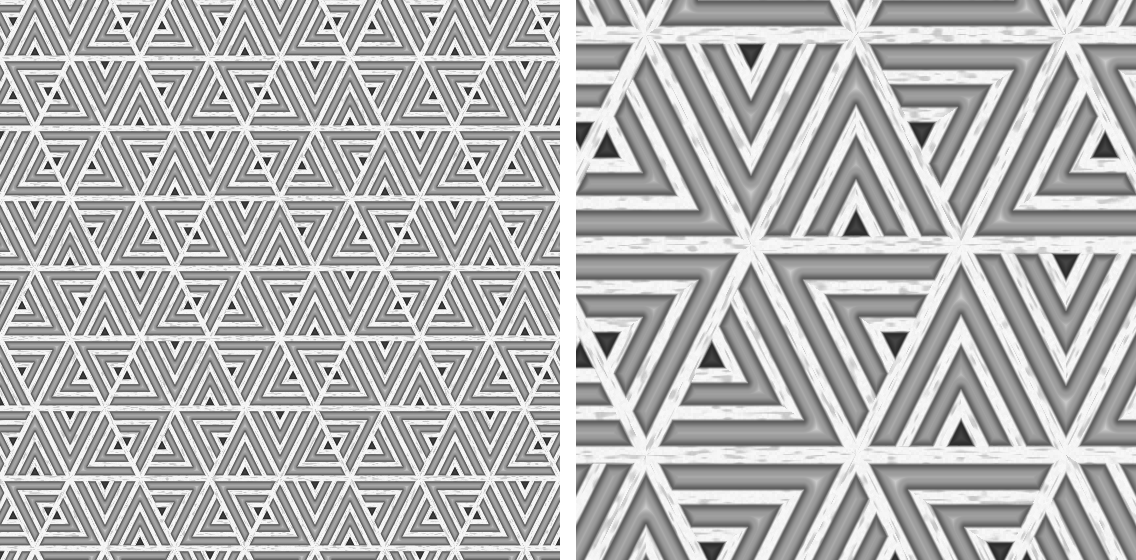
Left, the full canvas; right, a detail of the centre.
Reproduce this pattern procedurally as a three.js fragment shader.

```glsl
// Lattice of white wooden slats: eight rows of triangles, eight to a row, each filled
// with two nested chevrons that open toward one of its edges. Barycentric distances
// give the slats, the soft shadow in the grey channels and the direction of the grain.
varying vec2 vUv;

float hash(vec2 p) {
  p = fract(p * vec2(0.1031, 0.1137));
  p += dot(p, p.yx + 33.33);
  return fract((p.x + p.y) * p.x * 17.0);
}

float noise(vec2 p) {
  vec2 i = floor(p), f = fract(p);
  f = f * f * (3.0 - 2.0 * f);
  return mix(mix(hash(i), hash(i + vec2(1.0, 0.0)), f.x),
             mix(hash(i + vec2(0.0, 1.0)), hash(i + 1.0), f.x), f.y);
}

// Signed distance to a mitred band; near and far are the distances to its two sides.
float chevron(float near, float far, float outer, float inner) {
  if (near < outer) {
    float along = (far - outer + 0.5 * (near - outer)) / 0.866;
    return length(vec2(outer - near, min(along, 0.0)));
  }
  return near - inner > outer - near ? near - inner : outer - near;
}

void main() {
  // Rows: every other one is mirrored, and each is shifted by half a triangle.
  vec2 p = vUv * 8.0 - vec2(0.0, 1.0 / 6.0);
  float row = floor(p.y);
  float y = p.y - row;
  float mirrored = mod(row, 2.0);
  float x = (p.x + 1.5 + mirrored - 0.5 * row) * (1.0 - 2.0 * mirrored);

  // Triangle under the point, measured from its apex.
  float column = floor(x + 0.5);
  bool pointsDown = abs(x - column) * 2.0 < y;
  if (!pointsDown) column = floor(x);
  float offset = x - column - (pointsDown ? 0.0 : 0.5);
  float height = pointsDown ? y : 1.0 - y;
  float base = 1.0 - height;
  float left = 0.5 * height + offset;
  float right = 0.5 * height - offset;

  // Distances to the three edges, the open one first.
  float turn = mod(column, 3.0);
  vec3 edges = vec3(base, left, right);
  if (turn > 0.5) {
    bool opensLeft = (turn < 1.5) == pointsDown;
    edges = opensLeft ? vec3(left, right, base) : vec3(right, base, left);
  }
  float near = min(edges.y, edges.z);
  float far = max(edges.y, edges.z);

  // Slats: the frame and two chevrons.
  float slat = min(edges.x, near) - 0.042;
  slat = min(slat, chevron(near, far, 0.167, 0.235));
  slat = min(slat, chevron(near, far, 0.345, 0.415));

  // Recessed channels, darkest beside the slats and lightest at the bends.
  float channel = 0.34 + 0.27 * smoothstep(0.0, 0.045, slat)
                + 0.22 * smoothstep(0.045, 0.095, slat);
  channel *= mix(1.0, 0.45, smoothstep(0.37, 0.39, near));

  // Wood grain runs along each slat.
  vec2 fibre = edges.y < edges.z ? vec2(edges.z - edges.x, edges.y)
                                 : vec2(edges.x - edges.y, edges.z);
  if (edges.x < min(near, 0.042)) fibre = vec2(edges.y - edges.z, edges.x);
  vec2 seed = vec2(column + (pointsDown ? 0.0 : 0.5), row) * vec2(26.0, 37.0) + 300.0;
  float grain = noise(fibre * vec2(9.0, 75.0) + seed);
  float wood = 0.975 - 0.17 * smoothstep(0.55, 0.95, grain)
             - 0.03 * hash(floor(fibre * vec2(40.0, 80.0)) + seed);

  float shade = mix(wood, channel, smoothstep(-0.009, 0.009, slat));
  gl_FragColor = vec4(vec3(shade), 1.0);
}
```
